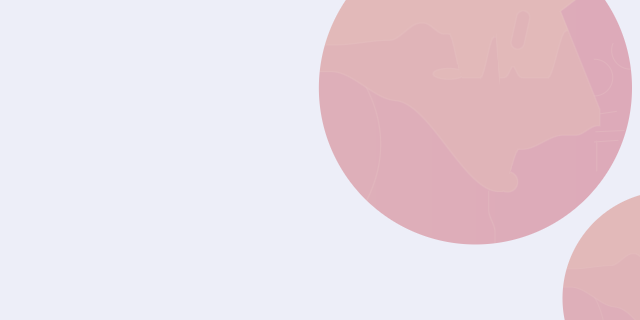
Reproduce this background procedurally as a Shadertoy shader.

```glsl
// Two flat, map-like discs on a pale lavender ground. One chart, built from
// smoothstep coastlines and distance functions, is scaled into each disc:
// pink sea, rosy lowland, paler highland and faint contour lines.

#define GROUND    vec3(0.929, 0.933, 0.973)
#define SEA_WEST  vec3(0.871, 0.686, 0.725)
#define SEA_EAST  vec3(0.867, 0.667, 0.727)
#define LOWLAND   vec3(0.879, 0.706, 0.722)
#define HIGHLAND  vec3(0.886, 0.727, 0.727)
#define CONTOUR   vec3(0.905, 0.765, 0.765)
#define LINE_HALF_WIDTH 0.003
#define LINE_STRENGTH   0.38
#define BIG_DISC   vec3(1.4857, 0.7253, 0.4893)
#define SMALL_DISC vec3(2.0937, 0.0677, 0.3359)

// Antialiased coverage; px is the size of a pixel in chart units
float fill(float d, float px) {
    return clamp(0.5 - d / px, 0.0, 1.0);
}

float stroke(float d, float px) {
    return fill(abs(d) - LINE_HALF_WIDTH, px);
}

// Turns an implicit field into an approximate distance
float toDistance(float field, float px) {
    return field * px / max(fwidth(field), 0.1 * px);
}

float segment(vec2 p, vec2 a, vec2 b) {
    vec2 ab = b - a;
    return length(p - a - ab * clamp(dot(p - a, ab) / dot(ab, ab), 0.0, 1.0));
}

// Lowland: a slanting south coast with a rounded cape, cut by an east coast
float lowlandField(vec2 q) {
    float south = 0.104 - 0.185 * smoothstep(-0.92, -0.50, q.x)
                - 0.581 * smoothstep(-0.52, 0.15, q.x)
                + 0.270 * smoothstep(0.17, 0.28, q.x)
                + 0.090 * smoothstep(0.30, 0.56, q.x)
                + 0.060 * smoothstep(0.64, 0.78, q.x);
    float east = 0.795 - 0.40 * max(q.y + 0.14, 0.0)
               + 1.7 * max(q.y - 0.49, 0.0);
    float cape = length(q - vec2(0.205, -0.60)) - 0.065;
    return min(max(south - q.y, q.x - east), cape);
}

// Highland: a northern plateau with hanging lobes and a narrow lake
float highlandField(vec2 q) {
    float edge = 0.274 + 0.03 * smoothstep(-0.90, -0.55, q.x)
               + 0.11 * smoothstep(-0.55, -0.35, q.x)
               - 0.07 * smoothstep(-0.33, -0.20, q.x)
               - 0.28 * smoothstep(-0.17, -0.08, q.x)
               + 0.26 * smoothstep(0.03, 0.12, q.x)
               - 0.26 * smoothstep(0.13, 0.155, q.x)
               + 0.07 * exp(-pow((q.x - 0.24) / 0.03, 2.0))
               + 0.30 * smoothstep(0.46, 0.58, q.x);
    float toe = (length((q - vec2(-0.17, 0.09)) / vec2(0.10, 0.035)) - 1.0) * 0.035;
    float lake = segment(q, vec2(0.305, 0.45), vec2(0.27, 0.29)) - 0.042;
    return max(min(edge - q.y, toe), -lake);
}

// Thin lines running through the sea
float seaLines(vec2 q, float px) {
    float bend = (q.y + 0.36) / 0.35;
    float west = toDistance(q.x + 0.605 + 0.085 * bend * bend, px);
    float south = toDistance(q.x - 0.125 + 0.04 * smoothstep(-0.92, -0.78, q.y), px);
    south = max(abs(south), q.y + 0.66);
    float cove = max(abs(length(q - vec2(0.76, 0.066)) - 0.117), 0.76 - q.x);
    float inlet = max(abs(length(q - vec2(0.99, 0.24)) - 0.12), q.y - 0.28);
    float upper = segment(q, vec2(0.77, -0.28), vec2(0.95, -0.272));
    float lower = segment(q, vec2(0.76, -0.345), vec2(0.91, -0.335));
    float branch = segment(q, vec2(0.775, -0.34), vec2(0.775, -0.53));
    float spit = segment(q, vec2(0.80, -0.165), vec2(0.90, -0.15));
    float d = min(min(abs(west), south), min(cove, inlet));
    return stroke(min(d, min(min(upper, lower), min(branch, spit))), px);
}

// Chart colours in disc coordinates, where the rim has radius one
vec3 chart(vec2 q, float px) {
    float low = toDistance(lowlandField(q), px);
    float high = toDistance(highlandField(q), px);
    float land = fill(low, px);
    vec3 col = mix(SEA_WEST, SEA_EAST, smoothstep(-1.0, 1.0, q.x));
    col = mix(col, CONTOUR, LINE_STRENGTH * seaLines(q, px));
    col = mix(col, LOWLAND, land);
    col = mix(col, HIGHLAND, land * fill(high, px));
    float lines = max(stroke(low, px), land * stroke(high, px));
    return mix(col, CONTOUR, LINE_STRENGTH * lines);
}

void mainImage(out vec4 fragColor, in vec2 fragCoord) {
    vec2 p = fragCoord / iResolution.y;
    vec3 col = GROUND;

    // Each disc holds its centre in xy and its radius in z
    for (int i = 0; i < 2; i++) {
        vec3 disc = i == 0 ? BIG_DISC : SMALL_DISC;
        vec2 q = (p - disc.xy) / disc.z;
        float px = 1.0 / (iResolution.y * disc.z);
        col = mix(col, chart(q, px), fill(length(q) - 1.0, px));
    }
    fragColor = vec4(col, 1.0);
}
```
